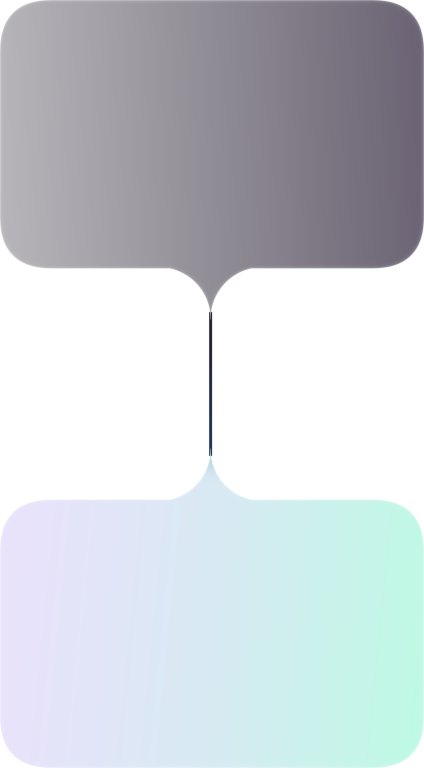
A Shadertoy shader for this background:

```glsl
const vec3 WHITE = vec3(1.0);
const float ASPECT = 0.5508;        // canvas width in units of its height
const float PANEL_EDGE = 0.1505;    // inner panel edge, from mid-height
const float CORNER = 0.072;
const float FLARE = 0.0676;         // radius of the neck curves
const float NECK_TIP = 0.0845;      // where the necks close, from mid-height
const float NECK_X = -0.0018;

// Box with superelliptic corners
float softBox(vec2 p, vec2 halfSize, float radius, float power) {
    vec2 q = abs(p) - halfSize + radius;
    vec2 c = pow(max(q, 0.0), vec2(power));
    return pow(c.x + c.y, 1.0 / power) + min(max(q.x, q.y), 0.0) - radius;
}

// Pointed neck between two quarter circles; p.y grows towards the panel
float flaredNeck(vec2 p, float tip, float radius) {
    p.x = abs(p.x);
    float curve = radius - length(p - vec2(radius, tip));
    return max(max(curve, p.x - radius), max(tip - p.y, p.y - tip - 1.6 * radius));
}

float coverage(float d, float blur) {
    return 1.0 - smoothstep(-blur, blur, d);
}

vec3 gradient3(vec3 a, vec3 b, vec3 c, float t) {
    t = clamp(t, 0.0, 1.0) * 2.0;
    return mix(mix(a, b, min(t, 1.0)), c, max(t - 1.0, 0.0));
}

// Colours of the two panels along a slightly tilted axis
vec3 smokeColor(float t) {
    return gradient3(vec3(0.715, 0.708, 0.725), vec3(0.565, 0.550, 0.585),
                     vec3(0.420, 0.390, 0.455), t);
}

vec3 pastelColor(float t) {
    return gradient3(vec3(0.915, 0.885, 0.985), vec3(0.845, 0.915, 0.952),
                     vec3(0.745, 0.975, 0.895), t);
}

void mainImage(out vec4 fragColor, in vec2 fragCoord) {
    float pixel = 1.0 / iResolution.y;
    vec2 p = (fragCoord / iResolution.xy - 0.5) * vec2(ASPECT, 1.0);
    vec2 neckPos = vec2(p.x - NECK_X, abs(p.y));
    bool upper = p.y > 0.0;

    // Thin stem joining the panels
    float stem = softBox(neckPos, vec2(0.0019, 0.094), 0.0015, 2.0);
    vec3 stemColor = mix(vec3(0.12, 0.20, 0.33), vec3(0.14, 0.12, 0.20),
                         smoothstep(-0.09, 0.07, p.y));
    vec3 color = mix(WHITE, stemColor, coverage(stem, 0.75 * pixel));

    // Mirrored panels with their necks
    float panelHalf = 0.5 * (0.5 - PANEL_EDGE);
    vec2 panelPos = vec2(p.x, neckPos.y - PANEL_EDGE - panelHalf);
    float panel = softBox(panelPos, vec2(0.5 * ASPECT, panelHalf), CORNER, 2.6);
    float body = min(panel, flaredNeck(neckPos, NECK_TIP, FLARE));

    // Panel fill
    float localY = p.y - sign(p.y) * (PANEL_EDGE + panelHalf);
    float t = p.x / ASPECT + 0.5;
    vec3 fill = upper ? smokeColor(t + 0.06 * localY) : pastelColor(t - 0.18 * localY);

    // Blue shade in the lower neck, pale tips and pale rims
    float tipDistance = neckPos.y - NECK_TIP;
    float shade = exp(-pow((tipDistance - 0.014) / 0.016, 2.0))
                * exp(-pow(neckPos.x / 0.018, 2.0));
    if (!upper) fill = mix(fill, vec3(0.64, 0.76, 0.84), 0.55 * shade);
    fill = mix(fill, WHITE, 0.55 * (1.0 - smoothstep(0.002, 0.012, tipDistance)));
    fill = mix(fill, WHITE, 0.35 * exp(min(body, 0.0) / 0.0014));

    color = mix(color, fill, coverage(body, 0.75 * pixel));
    fragColor = vec4(color, 1.0);
}
```
